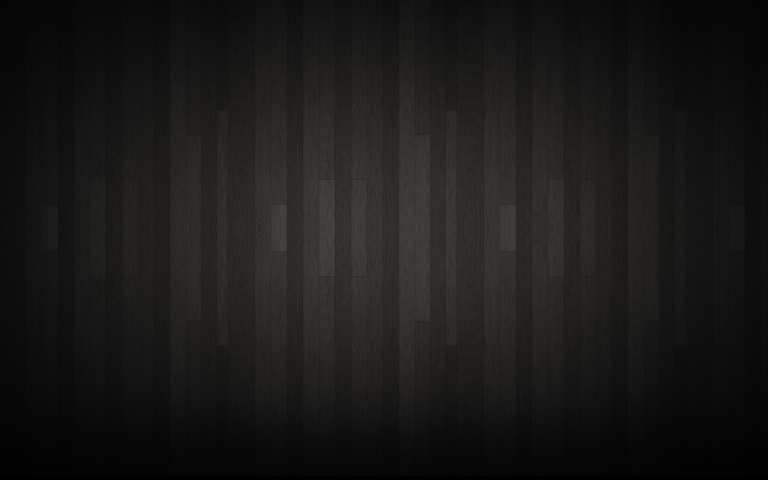
This texture is drawn by a Shadertoy shader. Its source:

```glsl
#define TILE_WIDTH 0.2982
#define TILE_START 0.3945
#define MIRROR_Y 0.525
#define GLOW_CENTER vec2(0.5, 0.525)
#define GLOW_PEAK 0.222
#define GLOW_FALLOFF 1.3
#define SEAM_DEPTH 0.17
#define RING_DEPTH 0.10
#define FIBER_DEPTH 0.16
#define WARM_TINT vec3(1.03, 0.99, 0.93)

const int PLANKS = 14;

// Left edge of each plank, as a share of the repeating tile
const float EDGE[14] = float[14](0.0, 0.070, 0.140, 0.210, 0.279, 0.349, 0.419,
                                 0.489, 0.555, 0.624, 0.672, 0.790, 0.860, 0.930);
// Brightness of the board lying across the mirror line
const float INNER_TONE[14] = float[14](1.04, 1.16, 0.90, 1.07, 0.94, 0.84, 1.08,
                                       1.10, 0.87, 1.02, 0.88, 1.02, 1.20, 0.86);
// Brightness of the boards above and below it
const float OUTER_TONE[14] = float[14](1.04, 1.03, 0.90, 1.00, 0.94, 0.84, 1.08,
                                       0.97, 0.87, 0.80, 0.88, 1.02, 1.03, 0.86);
// Distance from the mirror line to the end of the inner board
const float HALF_LENGTH[14] = float[14](2.0, 0.101, 2.0, 0.101, 2.0, 2.0, 2.0,
                                        0.195, 2.0, 0.246, 2.0, 2.0, 0.048, 2.0);

float hash(vec2 p) {
    vec3 q = fract(p.xyx * 0.1031);
    q += dot(q, q.yzx + 33.33);
    return fract((q.x + q.y) * q.z);
}

float noise(vec2 p) {
    vec2 cell = floor(p), f = fract(p);
    f = f * f * (3.0 - 2.0 * f);
    return mix(mix(hash(cell), hash(cell + vec2(1, 0)), f.x),
               mix(hash(cell + vec2(0, 1)), hash(cell + vec2(1, 1)), f.x), f.y);
}

// Growth rings: closed ovals on figured planks, wavy lines on the rest
float growthRings(vec2 p, float seed, float halfWidth, bool figured) {
    float bend = noise(p * vec2(45.0, 13.0) + seed * 17.0)
               + 0.5 * noise(p * vec2(90.0, 32.0) + seed * 31.0);
    float straight = p.x * 90.0 + bend * 4.0;
    float oval = length(vec2(p.x / halfWidth, p.y / 0.11)) * 4.0 + bend * 1.3;
    float phase = figured ? oval : straight;
    float line = 0.5 + 0.5 * cos(6.2832 * phase);
    return line * line * (0.5 + 0.5 * noise(p * vec2(60.0, 20.0) + seed));
}

// Fine pores drawn out along the board
float fibers(vec2 p, float seed) {
    return 0.6 * noise(p * vec2(330.0, 26.0) + seed * 13.0)
         + 0.4 * noise(p * vec2(180.0, 75.0) + seed * 29.0) - 0.5;
}

float planks(vec2 uv, float aspect, float pixel) {
    float u = fract((uv.x - TILE_START) / TILE_WIDTH);
    float y = abs(uv.y - MIRROR_Y);
    float tileScale = TILE_WIDTH * aspect;
    float soft = 0.6 * pixel;

    // Lay the boards from left to right
    float tone = OUTER_TONE[PLANKS - 1];
    float seam = 1.0;
    int id = 0;
    for (int i = 0; i < PLANKS; i++) {
        float side = (u - EDGE[i]) * tileScale;
        float outside = smoothstep(-soft, soft, y - HALF_LENGTH[i]);
        float board = mix(INNER_TONE[i], OUTER_TONE[i], outside);
        tone = mix(tone, board, smoothstep(-soft, soft, side));
        seam = min(seam, abs(side));
        if (side >= 0.0) id = i;
    }
    seam = min(seam, (1.0 - u) * tileScale);

    float right = id == PLANKS - 1 ? 1.0 : EDGE[id + 1];
    float halfWidth = 0.5 * (right - EDGE[id]) * tileScale;
    float middle = 0.5 * (right + EDGE[id]);
    vec2 p = vec2((u - middle) * tileScale, y);
    bool inner = y < HALF_LENGTH[id];
    float seed = float(id) + (inner ? 1.0 : 21.0);

    // Wood figure and pores
    bool figured = id == 2 || id == 10 || id == 6;
    float rings = growthRings(p, seed, halfWidth, figured);
    tone *= 1.03 - RING_DEPTH * rings + FIBER_DEPTH * fibers(p, seed);

    // Joints between boards
    float joint = min(seam, abs(y - HALF_LENGTH[id]));
    float gap = max(0.0016, pixel * 0.8);
    return tone * (1.0 - SEAM_DEPTH * (1.0 - smoothstep(0.0, gap, joint)));
}

void mainImage(out vec4 fragColor, in vec2 fragCoord) {
    vec2 uv = fragCoord / iResolution.xy;
    float aspect = iResolution.x / iResolution.y;
    float pixel = 1.0 / iResolution.y;

    // Oval glow fading to dark borders
    vec2 away = (uv - GLOW_CENTER) * 2.0;
    float glow = GLOW_PEAK * exp(-GLOW_FALLOFF * dot(away, away));
    glow *= mix(0.5, 1.0, smoothstep(0.0, 0.2, uv.y));

    float light = glow * planks(uv, aspect, pixel);
    vec3 color = light * mix(vec3(1.0), WARM_TINT, smoothstep(0.03, 0.16, glow));

    // Black strip along the bottom
    color *= smoothstep(0.006, 0.010, uv.y);
    fragColor = vec4(color, 1.0);
}
```
